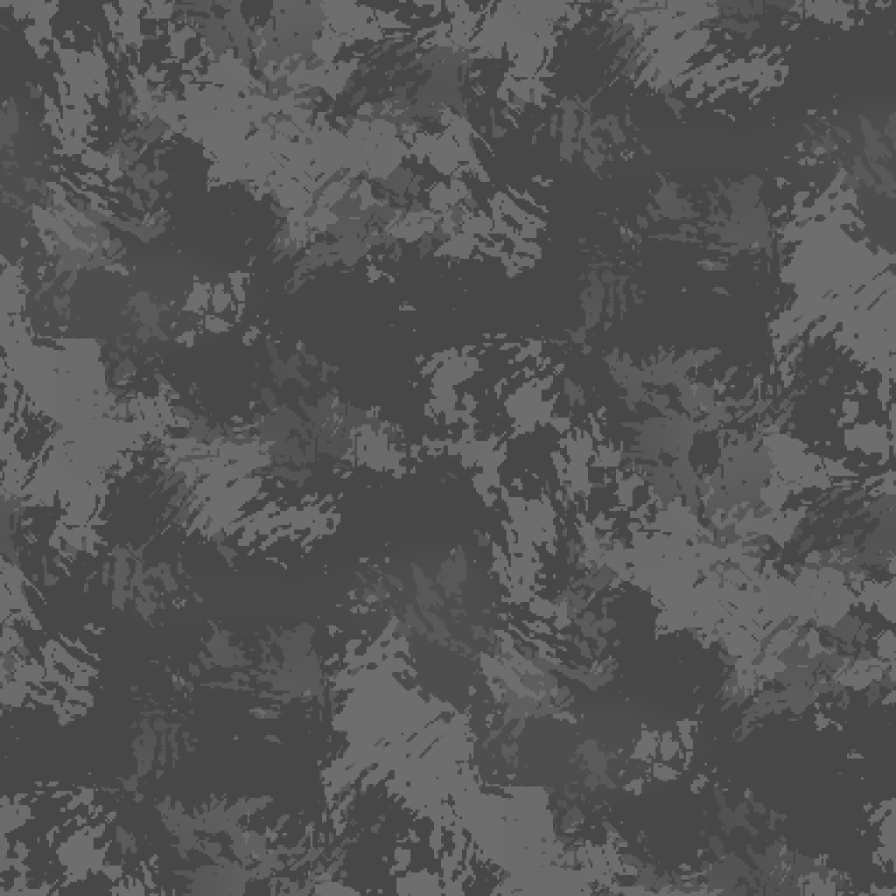
Give the GLSL for this texture, as a WebGL 2 fragment shader.

```glsl
#version 300 es
precision highp float;
// Weathered grey camouflage: worn pale and mid-grey marks on a dark ground.
// Scattered facets steer stretched noise, which erodes broad patches; the
// result is snapped to small blocks and repeats as a half-drop tile.

uniform vec2 u_resolution;
out vec4 fragColor;

const float PI = 3.14159265;
const float BLOCKS = 384.0;      // blocks along one canvas side
const float FACETS = 8.0;        // facets along one canvas side
const float FREE = 4096.0;       // period too long to be seen
const float GROUND = 0.28;
const float PALE = 0.43;

// Half-drop wrap: the lattice repeats at (n/2, n/2) and (0, n).
vec2 wrapCell(vec2 cell, float n) {
    float halfN = 0.5 * n;
    float column = floor((cell.x + 0.5) / halfN);
    return vec2(cell.x - column * halfN, mod(cell.y - column * halfN, n));
}

// Integer hash giving three values in 0..1.
vec3 hash3(vec2 cell, float seed) {
    uvec3 v = uvec3(ivec3(cell, seed));
    v = v * 1664525u + 1013904223u;
    v.x += v.y * v.z; v.y += v.z * v.x; v.z += v.x * v.y;
    v ^= v >> 16u;
    v.x += v.y * v.z; v.y += v.z * v.x; v.z += v.x * v.y;
    return vec3(v >> 8u) / 16777216.0;
}

// Value noise on a wrapped lattice, centred on zero.
float noise(vec2 p, float n, float seed) {
    vec2 i = floor(p);
    vec2 f = fract(p);
    f = f * f * (3.0 - 2.0 * f);
    float a = hash3(wrapCell(i, n), seed).x;
    float b = hash3(wrapCell(i + vec2(1, 0), n), seed).x;
    float c = hash3(wrapCell(i + vec2(0, 1), n), seed).x;
    float d = hash3(wrapCell(i + vec2(1, 1), n), seed).x;
    return mix(mix(a, b, f.x), mix(c, d, f.x), f.y) - 0.5;
}

float tiledNoise(vec2 p, float n, float seed) {
    return noise(p * n, n, seed);
}

vec2 rotate(vec2 p, float angle) {
    float c = cos(angle), s = sin(angle);
    return vec2(c * p.x + s * p.y, c * p.y - s * p.x);
}

// Nearest facet: returns the offset from its centre and its random traits.
vec2 nearestFacet(vec2 p, float seed, out vec3 traits) {
    vec2 base = floor(p * FACETS);
    vec2 nearest = vec2(9.0);
    for (int y = -1; y <= 1; y++) {
        for (int x = -1; x <= 1; x++) {
            vec2 cell = base + vec2(x, y);
            vec2 id = wrapCell(cell, FACETS);
            vec2 offset = p - (cell + hash3(id, seed).xy) / FACETS;
            if (dot(offset, offset) < dot(nearest, nearest)) {
                nearest = offset;
                traits = hash3(id, seed + 1.0);
            }
        }
    }
    return nearest;
}

// Signed amount of worn paint: patches, directional streaks, cracks, grain.
float wear(vec2 p, float seed) {
    vec2 bend = vec2(tiledNoise(p, 12.0, seed), tiledNoise(p, 12.0, seed + 1.0));
    vec3 traits;
    vec2 local = nearestFacet(p + 0.035 * bend, seed + 2.0, traits);
    float angle = floor(traits.x * 4.0) * PI / 4.0 + 0.4 * (traits.z - 0.5);
    local = rotate(local, angle) + floor(traits.xz * 40.0);

    vec2 stretch = mix(vec2(50.0, 80.0), vec2(24.0, 135.0), traits.y);
    float streak = 0.6 * noise(local * stretch, FREE, seed + 4.0)
                 + 0.4 * noise(local * stretch * 2.1, FREE, seed + 5.0);
    float vein = abs(noise(local * vec2(60.0, 22.0), FREE, seed + 6.0));
    float crack = (1.0 - smoothstep(0.0, 0.05, vein)) * step(0.5, traits.z);
    float patches = 0.65 * tiledNoise(p, 12.0, seed + 7.0)
                  + 0.35 * tiledNoise(p, 24.0, seed + 8.0);
    float grain = tiledNoise(p, 160.0, seed + 9.0);
    return 1.5 * patches + 0.8 * streak + 0.35 * grain
         + 0.3 * (traits.y - 0.5) - 0.28 * crack;
}

// Grey level of one block.
float shade(vec2 p) {
    p = (floor(p * BLOCKS) + 0.5) / BLOCKS;
    float fade = tiledNoise(p, 10.0, 61.0);
    float glow = smoothstep(0.15, 0.45, tiledNoise(p, 6.0, 62.0));
    float grey = GROUND + 0.025 * glow;
    float midMark = smoothstep(-0.012, 0.012, wear(p, 31.0) - 0.26);
    float paleMark = smoothstep(-0.012, 0.012, wear(p, 11.0) - 0.18);
    grey = mix(grey, 0.35 + 0.07 * fade, midMark);
    return mix(grey, PALE + 0.03 * min(fade, 0.0), paleMark);
}

void main() {
    // Four samples per pixel soften the block edges.
    float grey = 0.0;
    for (int k = 0; k < 4; k++) {
        vec2 jitter = vec2(k & 1, k >> 1) * 0.5 - 0.25;
        grey += 0.25 * shade((gl_FragCoord.xy + jitter) / u_resolution.y);
    }
    fragColor = vec4(vec3(grey), 1.0);
}
```
